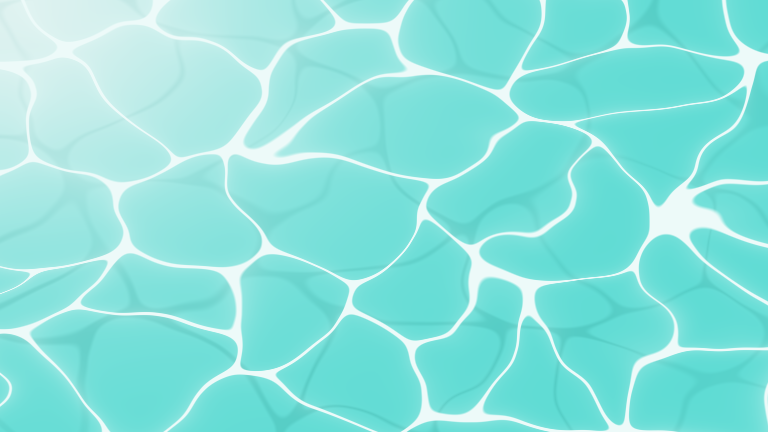
Reproduce this texture procedurally as a Shadertoy shader.

```glsl
// Sunlit pool water: bright caustic web over a faint shadow web, with glare in the upper left.

const vec3 WATER_COLOR  = vec3(0.368, 0.860, 0.830);
const vec3 GLARE_COLOR  = vec3(0.870, 0.948, 0.940);
const vec3 LIGHT_COLOR  = vec3(0.928, 0.982, 0.976);
const vec3 SHADOW_TINT  = vec3(0.835, 0.915, 0.910);

const vec2  CELL_DENSITY   = vec2(3.3, 4.5);  // cells per canvas height
const float CELL_JITTER    = 0.96;
const float LIGHT_CORNERS  = 21.0;            // lower rounds the cells more
const float SHADOW_CORNERS = 19.0;
const float WARP_AMOUNT    = 0.50;
const float WARP_FREQUENCY = 1.2;
const float LINE_HALF      = 0.0135;          // in cells
const float LINE_SOFTNESS  = 0.008;
const float SHADOW_HALF    = 0.020;
const float SHADOW_BLUR    = 0.022;
const float HALO_STRENGTH  = 0.24;
const float HALO_REACH     = 0.085;
const float GLARE_FALLOFF  = 1.45;
const vec2  GLARE_STRETCH  = vec2(1.0, 1.35);

vec2 hash22(vec2 p) {
    vec3 q = fract(vec3(p.xyx) * vec3(0.1031, 0.1030, 0.0973));
    q += dot(q, q.yzx + 33.33);
    return fract((q.xx + q.yz) * q.zy);
}

// Smooth two-channel value noise in 0..1
vec2 noise2(vec2 p) {
    vec2 i = floor(p), f = fract(p);
    f = f * f * f * (f * (f * 6.0 - 15.0) + 10.0);
    vec2 low  = mix(hash22(i), hash22(i + vec2(1, 0)), f.x);
    vec2 high = mix(hash22(i + vec2(0, 1)), hash22(i + vec2(1, 1)), f.x);
    return mix(low, high, f.y);
}

vec2 cellPoint(vec2 cell) {
    return cell + 0.5 + CELL_JITTER * (hash22(cell + 71.0) - 0.5);
}

// Distance to the cell borders, blended so that junctions swell into webs
float webDistance(vec2 p, float cornerSharpness) {
    vec2 home = floor(p), nearestCell = home, nearest = vec2(0.0);
    float best = 1e5;
    for (int y = -1; y <= 1; y++)
    for (int x = -1; x <= 1; x++) {
        vec2 cell = home + vec2(x, y);
        vec2 r = cellPoint(cell) - p;
        float d = dot(r, r);
        if (d < best) { best = d; nearest = r; nearestCell = cell; }
    }
    float sum = 0.0;
    for (int y = -2; y <= 2; y++)
    for (int x = -2; x <= 2; x++) {
        if (x == 0 && y == 0) continue;
        vec2 r = cellPoint(nearestCell + vec2(x, y)) - p;
        float d = dot(0.5 * (r + nearest), normalize(r - nearest));
        sum += exp(-cornerSharpness * d);
    }
    return -log(sum) / cornerSharpness;
}

// Bend the straight cell borders into flowing curves
vec2 warp(vec2 p) {
    vec2 bend = noise2(p * WARP_FREQUENCY + 5.3) - 0.5;
    bend += 0.3 * (noise2(p * WARP_FREQUENCY * 2.1 + 19.7) - 0.5);
    return p + WARP_AMOUNT * bend;
}

void mainImage(out vec4 fragColor, in vec2 fragCoord) {
    vec2 uv = fragCoord / iResolution.y;
    vec2 p = uv * CELL_DENSITY + 12.0;
    float pixel = CELL_DENSITY.y / iResolution.y;

    // Water and glare
    vec2 toCorner = (uv - vec2(0.0, 1.0)) * GLARE_STRETCH;
    float glare = exp(-GLARE_FALLOFF * dot(toCorner, toCorner));
    vec3 color = mix(WATER_COLOR, GLARE_COLOR, glare);

    // Shadow web on the pool floor, fading in and out
    vec2 q = mat2(0.94, 0.34, -0.34, 0.94) * p * 0.95 + 37.4;
    vec2 shadowVary = noise2(q * 0.9 + 3.1);
    float shadowWidth = SHADOW_HALF * mix(0.3, 1.6, shadowVary.x);
    float shadow = 1.0 - smoothstep(shadowWidth - SHADOW_BLUR, shadowWidth + SHADOW_BLUR,
                                    webDistance(warp(q), SHADOW_CORNERS));
    shadow *= mix(0.35, 0.95, shadowVary.y) * (1.0 - 0.6 * glare);
    color *= mix(vec3(1.0), SHADOW_TINT, shadow);

    // Light web on the surface with its soft halo
    float d = webDistance(warp(p), LIGHT_CORNERS);
    vec2 lightVary = noise2(p * 1.3 + 8.6);
    float halo = HALO_STRENGTH * mix(0.5, 1.4, lightVary.y) * exp(-max(d, 0.0) / HALO_REACH);
    color = mix(color, LIGHT_COLOR, halo);
    float width = LINE_HALF * mix(0.45, 1.6, lightVary.x);
    float soft = max(LINE_SOFTNESS, 0.6 * pixel);
    color = mix(color, LIGHT_COLOR, 1.0 - smoothstep(width - soft, width + soft, d));

    fragColor = vec4(color, 1.0);
}
```
